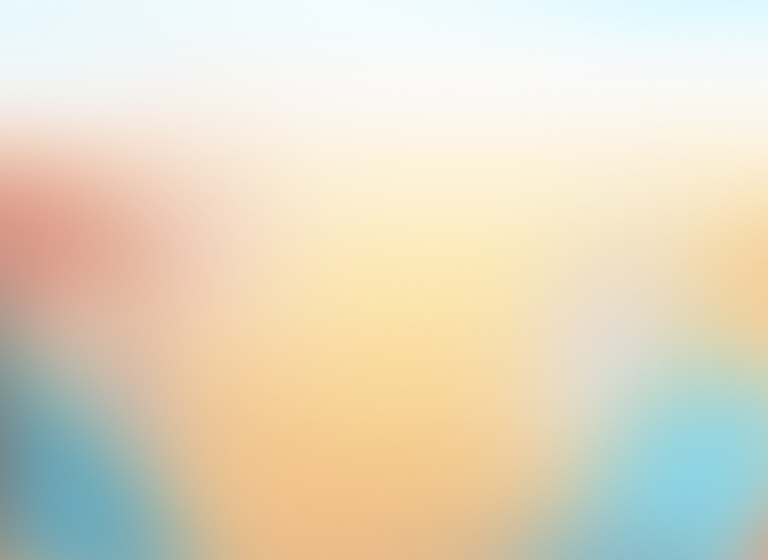
Reproduce this background procedurally as a WebGL 2 fragment shader.

```glsl
#version 300 es
precision highp float;
// Soft blurred backdrop: a pale sky falling into warm amber, with coral,
// teal and cyan lights at the sides. A smooth vertical ramp is layered with
// leaning elliptical glows, then given a faint grain against banding.

uniform vec2 u_resolution;
out vec4 outColor;

// Vertical ramp, evenly spaced from bottom to top
const int STOPS = 7;
const vec3 RAMP[STOPS] = vec3[STOPS](
    vec3(0.92, 0.73, 0.53), vec3(0.957, 0.785, 0.545), vec3(0.98, 0.855, 0.61),
    vec3(0.99, 0.91, 0.69), vec3(0.992, 0.948, 0.83), vec3(0.988, 0.978, 0.968),
    vec3(0.955, 0.992, 1.0));
const float RAMP_BLUR = 0.7;

// Glow colours
const vec3 SKY_BLUE   = vec3(0.84, 0.97, 1.00);
const vec3 SKY_PALE   = vec3(0.90, 0.97, 0.99);
const vec3 ROSE_HAZE  = vec3(0.95, 0.86, 0.82);
const vec3 BEIGE_HAZE = vec3(0.85, 0.73, 0.66);
const vec3 GREY_HAZE  = vec3(0.91, 0.87, 0.84);
const vec3 ORANGE     = vec3(0.94, 0.75, 0.55);
const vec3 CORAL      = vec3(0.87, 0.59, 0.52);
const vec3 AMBER      = vec3(0.97, 0.80, 0.58);
const vec3 TEAL       = vec3(0.42, 0.67, 0.74);
const vec3 CYAN       = vec3(0.56, 0.84, 0.90);
const vec3 DEEP_CYAN  = vec3(0.48, 0.70, 0.77);
const vec3 SHADOW     = vec3(0.43, 0.45, 0.45);
const vec3 CORNER     = vec3(0.80, 0.64, 0.57);

// Falloff exponents and grain strength
const float SOFT = 2.0;
const float FIRM = 2.5;
const float GRAIN = 0.008;

float hash(vec2 p) {
    vec3 q = fract(vec3(p.xyx) * 0.1031);
    q += dot(q, q.yzx + 33.33);
    return fract((q.x + q.y) * q.z);
}

// Normalised bell weights keep the ramp free of creases
vec3 verticalRamp(float height) {
    vec3 sum = vec3(0.0);
    float total = 0.0;
    for (int i = 0; i < STOPS; i++) {
        float d = (height * float(STOPS - 1) - float(i)) / RAMP_BLUR;
        float weight = exp(-d * d);
        sum += RAMP[i] * weight;
        total += weight;
    }
    return sum / total;
}

// Elliptical falloff; lean shifts the centre sideways with height
float glow(vec2 p, vec2 centre, vec2 radii, float lean, float falloff) {
    vec2 d = p - centre;
    d.x -= lean * d.y;
    return exp(-pow(length(d / radii), falloff));
}

void main() {
    vec2 p = gl_FragCoord.xy / u_resolution;
    vec3 color = verticalRamp(p.y);

    // Cool light along the top
    color = mix(color, SKY_PALE, 0.8 * glow(p, vec2(0.0, 1.0), vec2(0.3, 0.18), 0.0, SOFT));
    color = mix(color, SKY_BLUE, 0.9 * glow(p, vec2(0.95, 1.03), vec2(0.3, 0.1), 0.0, SOFT));

    // Muted haze around the warm centre
    color = mix(color, ROSE_HAZE, 0.65 * glow(p, vec2(0.24, 0.56), vec2(0.16, 0.24), 0.0, SOFT));
    color = mix(color, GREY_HAZE, 0.9 * glow(p, vec2(0.8, 0.39), vec2(0.13, 0.22), 0.15, SOFT));
    color = mix(color, ORANGE, 0.5 * glow(p, vec2(0.28, 0.2), vec2(0.13, 0.2), 0.0, SOFT));

    // Left side: coral above teal, darkened at the edge
    color = mix(color, CORAL, glow(p, vec2(-0.02, 0.54), vec2(0.24, 0.2), 0.0, FIRM));
    color = mix(color, BEIGE_HAZE, 0.8 * glow(p, vec2(0.15, 0.32), vec2(0.1, 0.18), -0.2, SOFT));
    color = mix(color, TEAL, glow(p, vec2(0.075, 0.12), vec2(0.15, 0.29), -0.4, FIRM));
    color = mix(color, SHADOW, 0.7 * glow(p, vec2(-0.03, 0.18), vec2(0.075, 0.27), 0.0, SOFT));

    // Right side: cyan deepening downwards, amber above, blush in the corner
    color = mix(color, CYAN, glow(p, vec2(0.91, 0.14), vec2(0.16, 0.29), 0.25, FIRM));
    color = mix(color, DEEP_CYAN, 0.7 * glow(p, vec2(0.82, -0.05), vec2(0.18, 0.14), 0.0, SOFT));
    color = mix(color, AMBER, 0.9 * glow(p, vec2(1.05, 0.48), vec2(0.16, 0.17), 0.0, SOFT));
    color = mix(color, CORNER, 0.7 * glow(p, vec2(1.02, -0.02), vec2(0.06, 0.12), 0.0, SOFT));

    color += GRAIN * (hash(gl_FragCoord.xy) - 0.5);
    outColor = vec4(color, 1.0);
}
```
